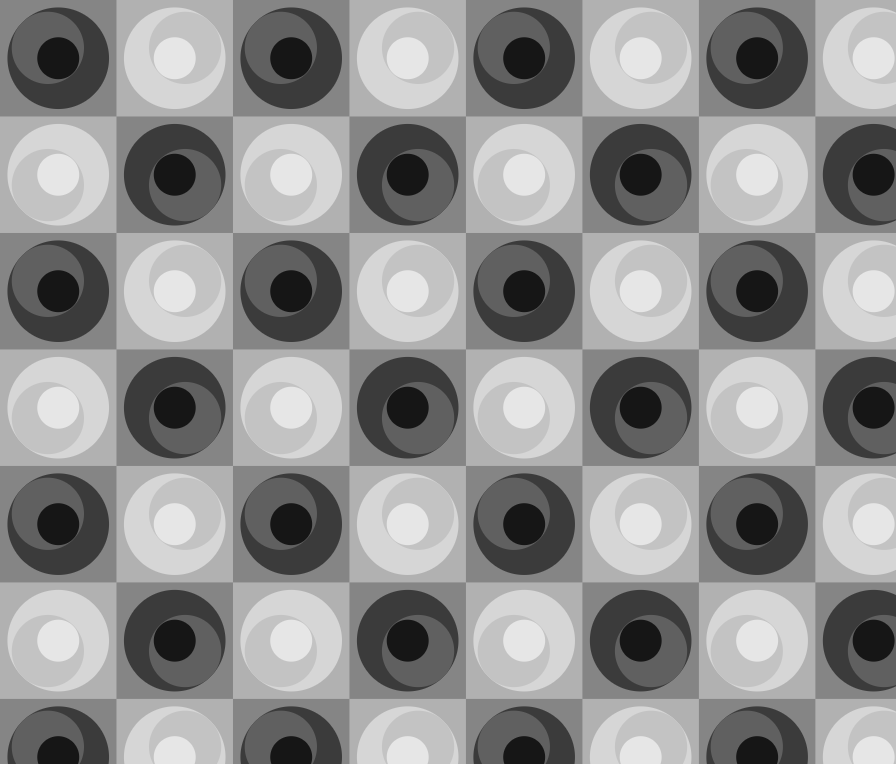
Give the GLSL for this pattern, as a Shadertoy shader.

```glsl
// Checkerboard of grey squares, each holding an eye of three nested discs.
// Cells alternate dark and light; the middle disc leans toward a corner set by
// column and row parity, touching the outer disc from inside.

// Antialiased coverage of a disc; px is the pixel size in cell units.
float disc(vec2 p, float radius, float px) {
    return clamp(0.5 - (length(p) - radius) / px, 0.0, 1.0);
}

void mainImage(out vec4 fragColor, in vec2 fragCoord) {
    // Square cells counted from the top left corner
    float px = 7.692 / iResolution.x;
    vec2 grid = vec2(fragCoord.x, iResolution.y - fragCoord.y) * px;
    vec2 cell = floor(grid);
    vec2 local = grid - cell - 0.5;

    // +1 on even columns and rows, -1 on odd ones
    vec2 parity = 1.0 - 2.0 * mod(cell, 2.0);
    bool dark = parity.x * parity.y > 0.0;

    // Checkered ground, softened where cells meet
    vec2 edge = parity * clamp((0.5 - abs(local)) / (0.5 * px), 0.0, 1.0);
    float tone = mix(0.695, 0.52, 0.5 + 0.5 * edge.x * edge.y);

    // Outer disc, off-centre middle disc, centred pupil
    float outer = disc(local, 0.436, px);
    float middle = disc(local + 0.089 * parity, 0.310, px);
    tone = mix(tone, dark ? 0.232 : 0.838, outer);
    tone = mix(tone, dark ? 0.378 : 0.765, min(middle, outer));
    tone = mix(tone, dark ? 0.085 : 0.902, disc(local, 0.18, px));

    fragColor = vec4(vec3(tone), 1.0);
}
```
